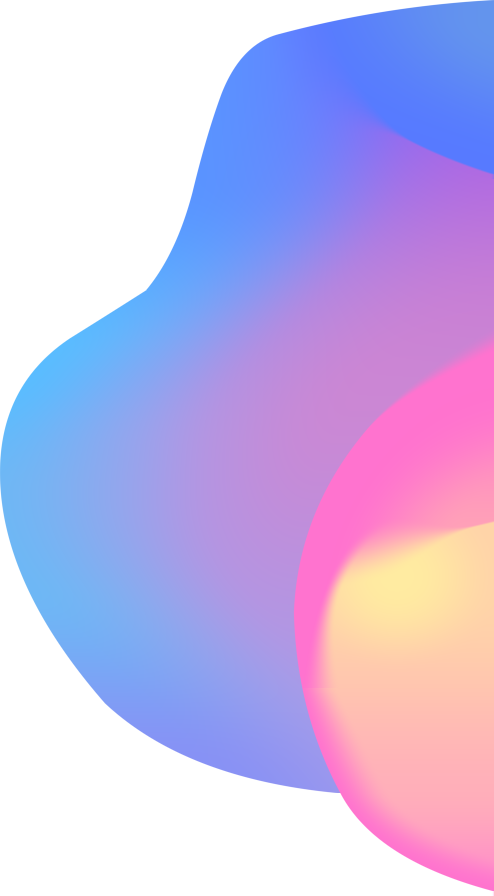
Give the GLSL for this background, as a Shadertoy shader.

```glsl
// Signed distance to the right of a quadratic curve running down the canvas
float rightOf(vec2 p, vec2 a, vec2 b, vec2 c) {
    vec2 bend = a - 2.0 * b + c, start = b - a;
    float dy = clamp(p.y, a.y, c.y) - a.y;
    float t = dy / (start.y + sqrt(max(start.y * start.y + bend.y * dy, 1e-6)));
    vec2 tangent = start + bend * t;
    float edge = a.x + t * (2.0 * start.x + bend.x * t);
    return (p.x - edge) * abs(tangent.y) / length(tangent);
}

float blueOutline(vec2 p) {
    if (p.y < 0.0378) return rightOf(p, vec2(0.552, 0.0), vec2(0.43, 0.0065), vec2(0.3125, 0.0378));
    if (p.y < 0.1042) return rightOf(p, vec2(0.3125, 0.0378), vec2(0.2695, 0.0482), vec2(0.2474, 0.1042));
    if (p.y < 0.2148) return rightOf(p, vec2(0.2474, 0.1042), vec2(0.2305, 0.1497), vec2(0.2148, 0.2148));
    if (p.y < 0.3242) return rightOf(p, vec2(0.2148, 0.2148), vec2(0.1966, 0.2839), vec2(0.1628, 0.3242));
    if (p.y < 0.3776) return rightOf(p, vec2(0.1628, 0.3242), vec2(0.1198, 0.3516), vec2(0.0781, 0.3776));
    if (p.y < 0.5273) return rightOf(p, vec2(0.0781, 0.3776), vec2(0.0, 0.4297), vec2(0.0, 0.5273));
    if (p.y < 0.785) return rightOf(p, vec2(0.0, 0.5273), vec2(0.0, 0.651), vec2(0.1172, 0.785));
    if (p.y < 0.8854) return rightOf(p, vec2(0.1172, 0.785), vec2(0.2083, 0.87), vec2(0.38, 0.8854));
    return -1.0;
}

float pinkOutline(vec2 p) {
    if (p.y < 0.6836) return rightOf(p, vec2(0.573, 0.3516), vec2(0.336, 0.482), vec2(0.328, 0.6836));
    if (p.y < 0.8854) return rightOf(p, vec2(0.328, 0.6836), vec2(0.3307, 0.794), vec2(0.38, 0.8854));
    return rightOf(p, vec2(0.38, 0.8854), vec2(0.419, 0.96), vec2(0.552, 0.995));
}

vec3 blueFill(vec2 p) {
    vec3 color = mix(vec3(0.42, 0.46, 1.0), vec3(0.66, 0.61, 0.91), smoothstep(0.06, 0.5, p.y));

    // Violet upper right and orchid glow around the pink shape
    float violet = smoothstep(0.3, 0.56, p.x) * smoothstep(0.45, 0.18, p.y);
    color = mix(color, vec3(0.62, 0.38, 0.92), violet);
    float radius = length((p - vec2(0.56, 0.68)) * vec2(1.4, 1.0));
    float orchid = smoothstep(0.62, 0.32, radius) * smoothstep(0.85, 0.4, p.y);
    color = mix(color, vec3(0.85, 0.5, 0.8), 0.75 * orchid);

    // Cool light along the left side
    float side = mix(0.22, 0.0, smoothstep(0.2, 0.5, p.y)) + 0.3 * smoothstep(0.55, 0.98, p.y);
    vec3 rim = mix(vec3(0.35, 0.58, 1.0), vec3(0.35, 0.74, 1.0), smoothstep(0.2, 0.4, p.y));
    rim = mix(rim, vec3(0.43, 0.72, 0.96), smoothstep(0.42, 0.55, p.y));
    rim = mix(rim, vec3(0.53, 0.57, 0.96), smoothstep(0.65, 0.86, p.y));
    color = mix(color, rim, smoothstep(0.24, -0.02, p.x - side));

    // Fold at the top, crisp on the right and melting away on the left
    float fold = rightOf(p, vec2(0.332, 0.0), vec2(0.344, 0.13), vec2(0.552, 0.195));
    float blur = mix(0.05, 0.0015, smoothstep(0.33, 0.46, p.x));
    vec3 foldColor = mix(vec3(0.34, 0.48, 1.0), vec3(0.39, 0.58, 0.93),
                         smoothstep(0.15, 0.0, p.y - 0.3 * (p.x - 0.45)) * smoothstep(0.32, 0.55, p.x));
    return mix(color, foldColor, smoothstep(-blur, blur, fold) * step(p.y, 0.2));
}

vec3 pinkFill(vec2 p, float inside) {
    vec3 pink = mix(vec3(1.0, 0.45, 0.81), vec3(1.0, 0.63, 0.72),
                    smoothstep(0.42, 0.6, p.y) * smoothstep(0.03, 0.16, inside));

    // Warm gradient with a pale yellow highlight
    vec3 warm = mix(vec3(1.0, 0.83, 0.66), vec3(1.0, 0.68, 0.73), smoothstep(0.66, 0.91, p.y));
    warm = mix(warm, vec3(1.0, 0.55, 0.79), smoothstep(0.88, 1.0, p.y));
    float glow = length((p - vec2(0.443, 0.643)) * vec2(1.0, 1.1));
    warm = mix(warm, vec3(1.0, 0.92, 0.63), smoothstep(0.12, 0.015, glow));

    // Warm shape: slanted top edge and curved left edge
    float top = p.y - 0.582 - 0.235 * (0.552 - p.x);
    float blur = mix(0.035, 0.0015, smoothstep(0.42, 0.53, p.x));
    float left = p.y < 0.768
        ? rightOf(p, vec2(0.423, 0.579), vec2(0.358, 0.625), vec2(0.341, 0.768))
        : inside;
    float rimBlur = mix(0.014, 0.05, smoothstep(0.65, 0.84, p.y));
    float amount = smoothstep(-blur, blur, top) * smoothstep(-0.004, rimBlur, left);
    return mix(pink, warm, amount);
}

void mainImage(out vec4 fragColor, in vec2 fragCoord) {
    // Height units, measured down from the top left
    vec2 p = vec2(fragCoord.x, iResolution.y - fragCoord.y) / iResolution.y;
    float pixel = 1.0 / iResolution.y;

    float blue = blueOutline(p);
    vec3 color = mix(vec3(1.0), blueFill(p), smoothstep(-0.7 * pixel, 0.7 * pixel, blue));

    // Pink shape, whose upper end fades in softly
    float pink = pinkOutline(p);
    float fade = mix(0.032, 0.7 * pixel, smoothstep(0.36, 0.48, p.y));
    color = mix(color, pinkFill(p, pink), smoothstep(-0.7 * pixel, fade, pink));

    fragColor = vec4(color, 1.0);
}
```
